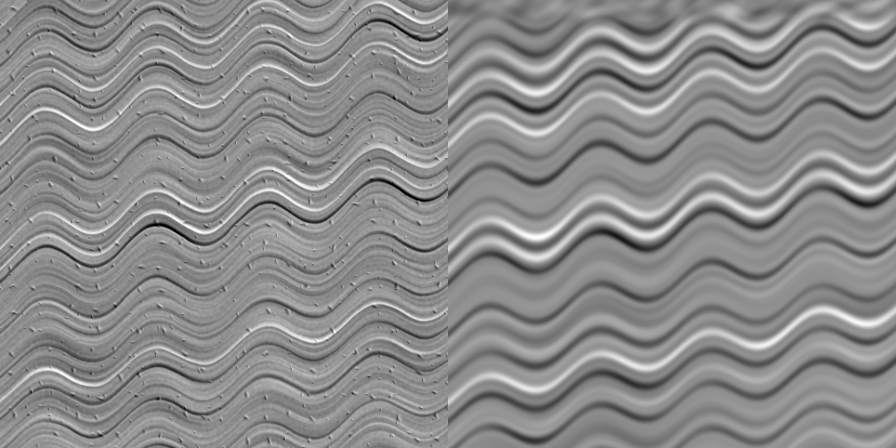
Reproduce this texture map procedurally as a WebGL 2 fragment shader.

```glsl
#version 300 es
precision highp float;
// Two square panels of grey, embossed wavy strata that climb to the right.
// Each point is unbent to a layer depth, then shaded by a list of ridges plus
// gradient noise; the left panel is crisp and chipped, the right one is soft.

uniform vec2 u_resolution;
out vec4 fragColor;

const float TAU = 6.2831853;
const float BASE_GREY = 0.56;
const float WAVE_PERIOD = 0.247;
const float TILT = 0.2;
const int RIDGES = 22;

// Depth of each ridge and its tone: positive is lit, negative is shaded.
const vec2 ridges[RIDGES] = vec2[RIDGES](
  vec2(0.031, -0.15), vec2(0.083, -0.22), vec2(0.115, 0.15), vec2(0.141, -0.18),
  vec2(0.169, 0.30), vec2(0.208, -0.30), vec2(0.258, 0.28), vec2(0.312, -0.17),
  vec2(0.370, -0.24), vec2(0.443, -0.07), vec2(0.490, 0.30), vec2(0.514, -0.16),
  vec2(0.537, 0.26), vec2(0.565, -0.40), vec2(0.682, -0.23), vec2(0.784, -0.18),
  vec2(0.839, 0.32), vec2(0.880, -0.27), vec2(0.917, 0.12), vec2(0.953, -0.25),
  vec2(1.055, -0.20), vec2(1.107, 0.12));

vec2 hash2(vec2 p) {
  vec2 q = vec2(dot(p, vec2(127.1, 311.7)), dot(p, vec2(269.5, 183.3)));
  return fract(sin(q) * 43758.55);
}

float gradientNoise(vec2 p) {
  vec2 i = floor(p), f = fract(p);
  vec2 u = f * f * f * (f * (f * 6.0 - 15.0) + 10.0);
  vec2 e = vec2(0.0, 1.0);
  float a = dot(hash2(i) * 2.0 - 1.0, f);
  float b = dot(hash2(i + e.yx) * 2.0 - 1.0, f - e.yx);
  float c = dot(hash2(i + e.xy) * 2.0 - 1.0, f - e.xy);
  float d = dot(hash2(i + e.yy) * 2.0 - 1.0, f - e.yy);
  return mix(mix(a, b, u.x), mix(c, d, u.x), u.y);
}

// Angle along the wave, zero on a crest.
float wavePhase(float x, float crest) {
  return TAU * (x - crest) / WAVE_PERIOD;
}

// Unbends the strata; the waves flatten toward the lower layers.
float layerDepth(vec2 p, float phase, float height) {
  float level = p.y + TILT * (p.x - 0.094);
  float amplitude = height * mix(1.0, 0.87, smoothstep(0.62, 0.86, level));
  return level - amplitude * (1.0 - cos(phase));
}

// Light from the upper right is strongest on the falling flanks.
float flankLight(float phase, float flank, float trough) {
  return 1.0 + flank * sin(phase) - trough * cos(phase);
}

// Sum of ridge lines with faint opposite borders, wider above than below.
float ridgeTone(float depth, float x, float above, float below) {
  float tone = 0.0;
  for (int i = 0; i < RIDGES; i++) {
    float d = depth - ridges[i].x;
    float s = d / (d < 0.0 ? above : below);
    float fade = 1.0 + 0.8 * gradientNoise(vec2(x * 7.0, float(i) * 3.7));
    tone += ridges[i].y * fade * (1.0 - 0.8 * s * s) * exp(-s * s);
  }
  return tone;
}

// Short slanted chips, lit on one side and shaded on the other.
float chips(vec2 p, float cells, float density) {
  vec2 id = floor(p * cells);
  vec2 rnd = hash2(id + cells), kind = hash2(id + 71.3);
  vec2 q = fract(p * cells) - mix(vec2(0.3), vec2(0.7), rnd);
  q += 0.12 * gradientNoise(p * cells * 4.0);
  float angle = 0.8 + (kind.y - 0.5) * 1.6;
  vec2 along = vec2(cos(angle), sin(angle));
  float l = dot(q, along) / mix(0.06, 0.16, rnd.x);
  float w = dot(q, vec2(along.y, -along.x)) / 0.075;
  return step(kind.x, density) * (w - 0.15) * exp(-l * l - w * w);
}

float crispPanel(vec2 p) {
  float phase = wavePhase(p.x, 0.094);
  vec2 rough = p + 0.003 * gradientNoise(p * 22.0);
  float depth = layerDepth(rough, phase, 0.034) + 0.013;
  float tone = 0.95 * ridgeTone(depth, p.x, 0.0075, 0.0040);
  tone += 0.14 * gradientNoise(vec2(p.x * 2.0, depth * 46.0));
  tone += 0.20 * gradientNoise(vec2(p.x * 4.0, depth * 92.0));
  tone += 0.12 * gradientNoise(vec2(p.x * 6.0, depth * 150.0));
  tone *= flankLight(phase, 0.25, 0.05);
  tone += 0.06 * gradientNoise(p * 120.0);
  tone += 0.50 * chips(p, 21.0, 0.55) + 0.40 * chips(p + 0.37, 34.0, 0.35);
  return BASE_GREY + tone;
}

float softPanel(vec2 p) {
  float phase = wavePhase(p.x, 0.084);
  float depth = layerDepth(p, phase, 0.031);
  float tone = 0.9 * ridgeTone(depth, p.x, 0.0140, 0.0120);
  tone += 0.20 * gradientNoise(vec2(p.x * 1.5, depth * 42.0));
  tone *= flankLight(phase, 0.12, 0.15);
  // Smeared blotches along the top edge.
  float smear = 1.0 - smoothstep(0.025, 0.065, p.y);
  float blotch = 0.45 * gradientNoise(vec2(p.x * 19.0 + p.y * 14.0, p.y * 24.0));
  return BASE_GREY + mix(tone, blotch - 0.04, 0.75 * smear);
}

void main() {
  vec2 uv = gl_FragCoord.xy / u_resolution;
  vec2 p = vec2(uv.x * 2.0, 1.0 - uv.y);
  float pixel = 2.0 / u_resolution.x;
  float seam = smoothstep(-0.5 * pixel, 0.5 * pixel, p.x - 1.0);
  float grey = mix(crispPanel(p), softPanel(p - vec2(1.0, 0.0)), seam);
  fragColor = vec4(vec3(clamp(grey, 0.0, 1.0)), 1.0);
}
```
